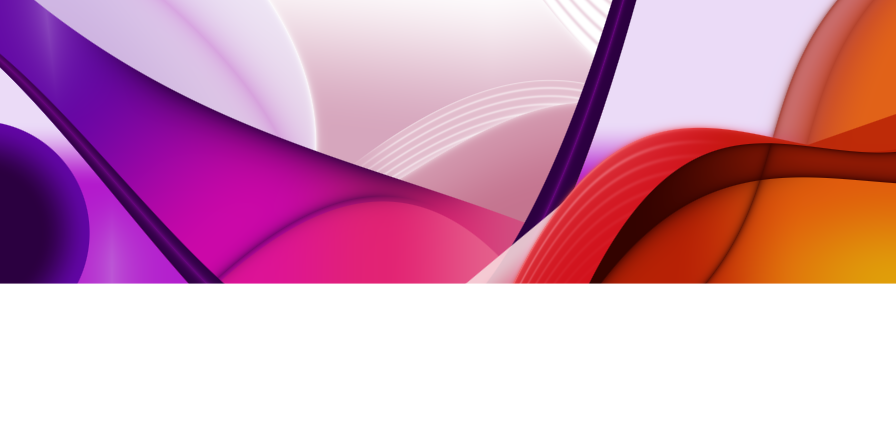
A Shadertoy shader for this background:

```glsl
const float BANNER = .633;  // banner depth from the top
const vec3 WHITE = vec3(1);
const vec3 MAUVE = vec3(.84, .65, .74);
const vec3 ROSE = vec3(.76, .43, .54);
const vec3 LILAC = vec3(.79, .69, .89);
const vec3 VIOLET = vec3(.38, .02, .64);
const vec3 MAGENTA = vec3(.80, .03, .66);
const vec3 CERISE = vec3(.89, .14, .45);
const vec3 PLUM = vec3(.17, 0, .25);
const vec3 RED = vec3(.82, .06, .10);
const vec3 EMBER = vec3(.72, .13, .02);
const vec3 ORANGE = vec3(.88, .36, .05);
const vec3 GOLD = vec3(.88, .62, .04);
const vec3 SOOT = vec3(.20, .01, 0);

// Cubic through four evenly spaced values k over the span [a, b]
float curve(float x, float a, float b, vec4 k) {
  float s = 3. * (x - a) / (b - a), t = 3. - s;
  return dot(k, vec4((1. - s) * (2. - s) * t / 6., s * (2. - s) * t / 2.,
                     s * (s - 1.) * t / 2., s * (s - 1.) * (s - 2.) / 6.));
}

// Smooth step whose ends may come in either order
float ramp(float a, float b, float x) {
  float t = clamp((x - a) / (b - a), 0., 1.);
  return t * t * (3. - 2. * t);
}

// Antialiased fill where d > 0
float fill(float d) { return clamp(d / max(fwidth(d), 1e-5) + .5, 0., 1.); }

// Soft line around d = 0
float glow(float d, float width) { return exp(-abs(d) / width); }

// Fine silk threads parallel to d = 0
float threads(float d, float count) {
  return pow(.5 + .5 * cos(d * count * 6.2832), 4.);
}

vec3 backdrop(vec2 p) {
  vec3 c = mix(WHITE, MAUVE, ramp(-.06, .34, p.y + .12 * abs(p.x - 1.1)));
  c = mix(c, vec3(.78, .38, .40), .75 * ramp(1.45, 1.9, p.x + .3 * p.y));

  // Lilac veil with a bright rim
  float veil = curve(p.y, 0., .333, vec4(.60, .66, .695, .705)) - p.x;
  vec3 silk = mix(LILAC, WHITE, .65 * ramp(.1, .6, p.x - .5 * p.y));
  silk = mix(silk, vec3(.80, .48, .84), .6 * glow(veil + .5 * p.y - .235, .04));
  c = mix(c, silk, .85 * fill(veil));
  c = mix(c, WHITE, .8 * glow(veil, .006));

  // Rose wave with a pale threaded crest
  float crest = p.y - curve(p.x, .781, 1.51, vec4(.372, .224, .180, .286));
  float under = p.y - curve(p.x, .885, 1.51, vec4(.404, .286, .229, .292));
  float span = ramp(.75, .9, p.x) * ramp(1.62, 1.42, p.x);
  c = mix(c, vec3(.87, .70, .77), .8 * span * fill(crest));
  c = mix(c, WHITE, span * fill(crest) * fill(-under) * (.15 + .4 * threads(crest, 55.)));
  c = mix(c, ROSE, span * fill(under) * (.4 + .5 * ramp(0., .2, under)));
  c = mix(c, WHITE, .45 * span * glow(under, .008));

  // White bowl hanging from the top
  float bowl = curve(p.x, 1.211, 1.75, vec4(0, .177, .198, 0)) - p.y;
  vec3 folds = mix(WHITE, MAUVE, .45 * threads(bowl + .03 * p.x, 26.));
  c = mix(c, folds, fill(bowl) * (1. - .6 * ramp(1.45, 1.75, p.x)));
  return mix(c, WHITE, .5 * glow(bowl, .012));
}

vec3 purpleSide(vec3 c, vec2 p) {
  // Sweeping mass, violet to cerise
  float edge = p.y - curve(p.x, 0., 1.2, vec4(-.065, .208, .370, .508));
  vec3 body = mix(VIOLET, MAGENTA, ramp(.2, .68, p.x * .7 + p.y * .6));
  body = mix(body, CERISE, ramp(.6, .95, p.x));
  body = mix(body, PLUM, .85 * glow(edge, .045) * ramp(.1, .4, p.x) * ramp(1.15, .8, p.x));
  body = mix(body, LILAC, .4 * glow(p.x - .1 - .12 * p.y, .05) * ramp(.3, 0., p.y));
  body = mix(body, ROSE, .6 * ramp(.95, 1.2, p.x));
  c = mix(c, body, fill(edge));

  // Cerise dome
  float dome = p.y - curve(p.x, .495, 1.172, vec4(.625, .477, .464, .638));
  vec3 shell = mix(vec3(.88, .08, .58), CERISE, ramp(.55, .85, p.x));
  shell = mix(shell, vec3(.91, .50, .60), .7 * ramp(.85, 1.12, p.x));
  c = mix(c, shell, .85 * fill(dome));
  c = mix(c, PLUM, .5 * glow(dome + .012, .014) * ramp(1., .8, p.x));

  // Corner: pale wedge, violet sheen, dark disc
  float band = p.y - curve(p.x, 0., .508, vec4(.12, .285, .47, .64));
  float thick = mix(.03, .085, p.x / .5);
  float disc = .25 - length(p - vec2(-.05, .52));
  vec3 corner = mix(vec3(.92, .86, .97), vec3(.70, .10, .80), ramp(.27, .42, p.y));
  corner = mix(corner, LILAC, .4 * glow(p.x - .25, .06) * ramp(.4, .6, p.y));
  corner = mix(corner, mix(VIOLET, PLUM, ramp(0., .11, disc)), fill(disc));
  c = mix(c, corner, fill(band - thick));

  // Dark diagonal ribbon
  vec3 ribbon = mix(PLUM, vec3(.46, .03, .55), .8 * glow(band - .45 * thick, .012));
  return mix(c, ribbon, fill(band) * fill(thick - band));
}

vec3 redSide(vec3 c, vec2 p) {
  // Translucent orange curtain
  float fold = p.x - curve(p.y, 0., BANNER, vec4(1.87, 1.755, 1.69, 1.575));
  vec3 curtain = mix(vec3(.74, .23, .17), ORANGE, ramp(.02, .2, fold));
  c = mix(c, curtain, fill(fold) * (.65 + .3 * ramp(0., .12, fold)));
  c = mix(c, EMBER * .7, .55 * glow(fold, .008) + .3 * glow(fold - .08, .012));
  c = mix(c, EMBER, .85 * fill(p.y - .3 + .35 * (p.x - 1.87)) * fill(fold));

  // Pale sheaf beside the arch
  float sheaf = p.x - 1.04 - 1.2 * (BANNER - p.y);
  vec3 straw = mix(vec3(.97, .84, .86), vec3(.9, .4, .48), ramp(.02, .16, sheaf));
  c = mix(c, straw, .9 * fill(sheaf) * ramp(.28, .42, p.y) * ramp(1.6, 1.4, p.x));

  // Red arch with bright threads
  float arch = p.y - curve(p.x, 1.146, 2., vec4(.633, .310, .305, .333));
  float shine = ramp(1.65, 1.35, p.x) * glow(arch, .08) * (.3 + .5 * threads(arch, 32.));
  vec3 satin = mix(RED, EMBER, ramp(1.45, 1.85, p.x));
  c = mix(c, mix(satin, vec3(.97, .6, .64), shine), fill(arch));
  c = mix(c, vec3(.94, .3, .32), .6 * glow(arch, .006) * ramp(1.9, 1.5, p.x));

  // Dark band over an ember field
  float top = p.y - curve(p.x, 1.315, 2., vec4(.633, .359, .323, .339));
  float base = p.y - curve(p.x, 1.341, 2., vec4(.633, .443, .396, .409));
  vec3 dark = mix(SOOT, EMBER * .78, ramp(1.4, 1.85, p.x));
  c = mix(c, mix(dark, SOOT, .8 * max(glow(top, .008), glow(base, .012))), fill(top));
  vec3 field = mix(EMBER, ORANGE, ramp(1.5, 1.8, p.x));
  field = mix(field, GOLD, ramp(.25, 0., length((p - vec2(2, BANNER)) * vec2(.6, 1))));
  field = mix(field, SOOT, .75 * glow(base, .025) * ramp(1.9, 1.4, p.x));
  c = mix(c, field, fill(base));
  return mix(c, SOOT, .65 * glow(fold, .009) * fill(top));
}

void mainImage(out vec4 fragColor, in vec2 fragCoord) {
  vec2 uv = fragCoord / iResolution.xy;
  vec2 p = vec2(2. * uv.x, 1. - uv.y);  // y runs down from the top
  vec3 color = redSide(purpleSide(backdrop(p), p), p);
  fragColor = vec4(mix(color, WHITE, fill(p.y - BANNER)), 1);
}
```
